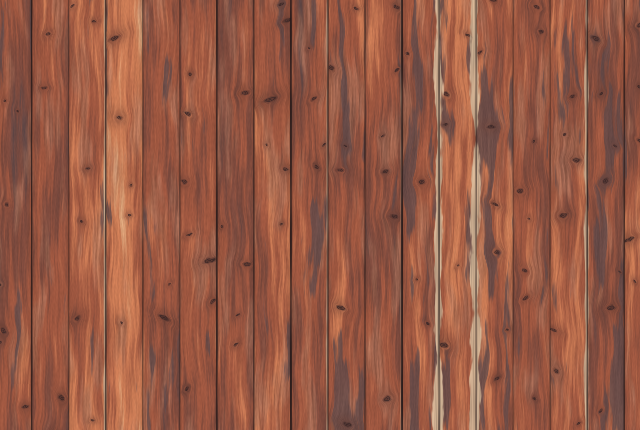
Write a Shadertoy shader that draws this texture.

```glsl
const float BOARDS = 17.28;       // boards across the canvas
const float FIRST_OFFSET = 0.145; // part of the first board cut off at the left
const float BOARD_LENGTH = 11.6;  // canvas height in board widths
const float KNOT_SPACING = 1.25;

const vec3 CHARRED = vec3(0.15, 0.10, 0.10);
const vec3 SLATE   = vec3(0.37, 0.28, 0.28);
const vec3 UMBER   = vec3(0.49, 0.29, 0.24);
const vec3 RUST    = vec3(0.62, 0.34, 0.25);
const vec3 ROSE    = vec3(0.65, 0.44, 0.35);
const vec3 AMBER   = vec3(0.79, 0.48, 0.33);
const vec3 STRAW   = vec3(0.84, 0.65, 0.49);
const vec3 BARE    = vec3(0.82, 0.71, 0.59);

// Per board: lightness and amount of grey staining
const float TONE[18] = float[18](0.38, 0.47, 0.62, 0.76, 0.46, 0.49, 0.38, 0.56, 0.46,
                                 0.50, 0.47, 0.52, 0.67, 0.62, 0.47, 0.57, 0.46, 0.52);
const float STAIN[18] = float[18](0.3, 0.1, 0.35, 0.4, 0.25, 0.25, 0.1, 0.35, 0.4,
                                  0.6, 0.3, 0.8, 0.55, 0.75, 0.2, 0.5, 0.7, 0.3);
// Per seam: darkness of the gap and half width of the bare strip
const float GAP[18] = float[18](0.3, 0.8, 0.4, 0.7, 0.5, 0.4, 0.85, 0.6, 0.95,
                                0.6, 0.5, 1.0, 0.6, 0.5, 0.35, 0.4, 0.7, 0.7);
const float PEEL[18] = float[18](0.0, 0.0, 0.0, 0.025, 0.0, 0.0, 0.0, 0.0, 0.0,
                                 0.015, 0.0, 0.01, 0.085, 0.095, 0.0, 0.0, 0.04, 0.0);

float hash(vec2 p) {
    return fract(sin(dot(p, vec2(127.1, 311.7))) * 43758.5);
}

float cornerSlope(vec2 cell, vec2 offset) {
    float angle = 6.2832 * hash(cell);
    return dot(vec2(cos(angle), sin(angle)), offset);
}

float gradientNoise(vec2 p) {
    vec2 i = floor(p), f = p - i;
    vec2 w = f * f * f * (f * (f * 6.0 - 15.0) + 10.0);
    vec2 e = vec2(1.0, 0.0);
    float low = mix(cornerSlope(i, f), cornerSlope(i + e, f - e), w.x);
    float high = mix(cornerSlope(i + e.yx, f - e.yx), cornerSlope(i + 1.0, f - 1.0), w.x);
    return mix(low, high, w.y);
}

float fbm(vec2 p) {
    float sum = 0.0, amplitude = 0.7;
    for (int i = 0; i < 4; i++) {
        sum += amplitude * gradientNoise(p);
        p = p * 2.03 + 19.7;
        amplitude *= 0.5;
    }
    return sum;
}

// x: knot core, y: sideways bend of the grain, z: dark halo
vec3 knots(vec2 p, float board) {
    vec3 result = vec3(0.0);
    for (int j = -1; j <= 1; j++) {
        float cell = floor(p.y / KNOT_SPACING) + float(j);
        vec2 key = vec2(board * 3.7, cell);
        if (hash(key) > 0.62) continue;
        vec2 center = vec2(mix(0.08, 0.92, hash(key + 1.3)),
                           (cell + mix(0.1, 0.9, hash(key + 2.9))) * KNOT_SPACING);
        float radius = mix(0.035, 0.095, pow(hash(key + 4.1), 1.5));
        vec2 d = p - center;
        d.y += d.x * (hash(key + 5.3) - 0.5);
        d.x *= mix(0.4, 1.1, hash(key + 6.7));
        d += 0.03 * gradientNoise(p * 9.0);
        float r = length(d);
        float rings = 0.8 + 0.2 * sin(r / radius * 14.0);
        result.x = max(result.x, rings * (1.0 - smoothstep(0.5, 1.15, r / radius)));
        result.y -= 3.0 * d.x * radius * radius / (r * r + radius * radius);
        result.z += exp(-dot(d * vec2(1.0, 0.55), d) / (radius * radius * 6.0));
    }
    return result;
}

vec3 woodColor(float tone) {
    vec3 color = mix(SLATE, UMBER, smoothstep(0.05, 0.32, tone));
    color = mix(color, RUST, smoothstep(0.32, 0.53, tone));
    color = mix(color, AMBER, smoothstep(0.54, 0.80, tone));
    return mix(color, STRAW, smoothstep(0.82, 1.08, tone));
}

vec3 boardColor(vec2 p, float board) {
    int index = int(board);
    vec3 knot = knots(p, board);
    vec2 g = p + vec2(knot.y, 0.0) + board * vec2(17.3, 41.7);
    g.x += 0.12 * gradientNoise(g * vec2(0.8, 0.6));

    // Broad bands, medium figure and fine fibres
    float fibre = gradientNoise(g * vec2(15.0, 0.7)) + 0.6 * gradientNoise(g * vec2(31.0, 1.8));
    float tone = TONE[index] + 0.5 * fbm(g * vec2(1.9, 0.2))
               + 0.16 * gradientNoise(g * vec2(6.5, 0.3)) + 0.11 * fibre;
    vec3 color = woodColor(tone);

    // Sun-bleached patches and grey stains that follow the grain
    float bleach = smoothstep(0.0, 0.35, fbm(g * vec2(2.3, 0.35) + 71.0));
    color = mix(color, ROSE + 0.10 * fibre, 0.55 * bleach);
    float stain = fbm(g * vec2(2.4, 0.27) + 133.0) + 0.05 * fibre;
    float limit = 0.40 - 0.42 * STAIN[index];
    color = mix(color, SLATE, 0.8 * smoothstep(limit, limit + 0.13, stain));

    color = mix(color, UMBER * 0.85, 0.45 * min(knot.z, 1.0));
    color = mix(color, CHARRED * 1.5, 0.85 * knot.x);
    return color * (1.0 + 0.09 * fibre + 0.06 * gradientNoise(g * vec2(40.0, 9.0)));
}

void mainImage(out vec4 fragColor, in vec2 fragCoord) {
    vec2 uv = fragCoord / iResolution.xy;
    float across = uv.x * BOARDS + FIRST_OFFSET;
    float pixel = BOARDS / iResolution.x;
    float board = floor(across);
    vec2 p = vec2(across - board, uv.y * BOARD_LENGTH);
    vec3 color = boardColor(p, board);

    // Ragged bare strip beside some seams
    float seam = floor(across + 0.5);
    int seamIndex = int(seam);
    float fromSeam = across - seam;
    float ragged = fbm(vec2(seam * 23.0 + fromSeam * 3.0, p.y * 0.7));
    float strip = PEEL[seamIndex] * (1.0 + 2.2 * ragged + 0.5 * (0.5 - uv.y));
    float bare = 1.0 - smoothstep(-pixel, pixel, abs(fromSeam + 0.02) - strip);
    vec3 bareColor = BARE * (1.0 + 0.25 * gradientNoise(vec2(across * 22.0, p.y * 0.8)));
    color = mix(color, bareColor, 0.9 * bare * step(0.001, PEEL[seamIndex]));

    // Dark gap with a soft shadow on the board edges
    float gapWidth = 0.019 + 0.012 * gradientNoise(vec2(seam * 7.3, p.y * 0.6));
    float gap = 1.0 - smoothstep(-0.6 * pixel, 0.6 * pixel, abs(fromSeam) - gapWidth);
    color *= 1.0 - 0.22 * GAP[seamIndex] * exp(-abs(fromSeam) * 22.0);
    color = mix(color, CHARRED, gap * GAP[seamIndex]);

    fragColor = vec4(clamp(color, 0.0, 1.0), 1.0);
}
```
